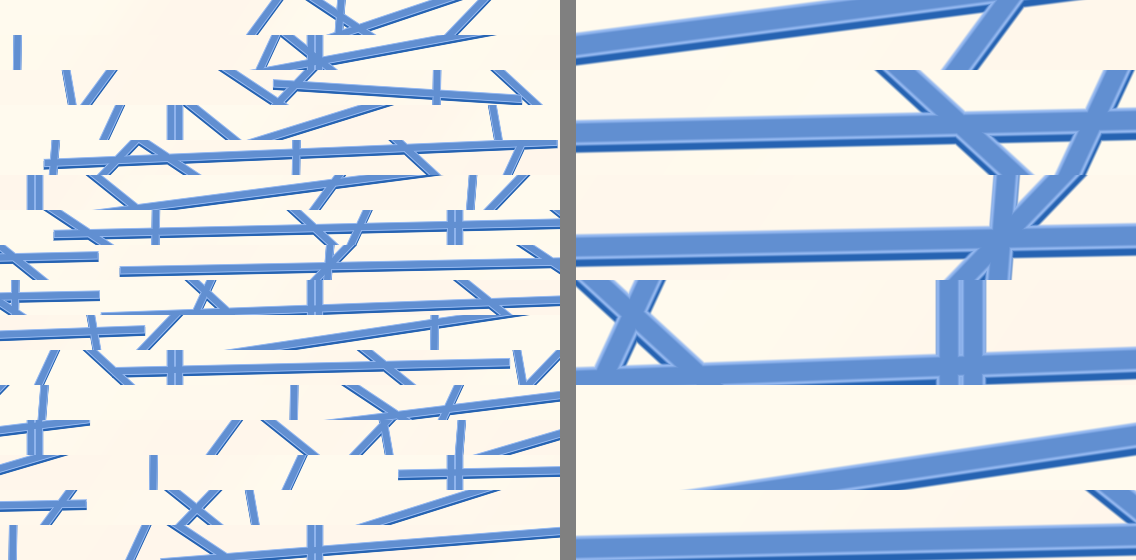
Left, the full canvas; right, a detail of the centre.
Give the GLSL for this pattern, as a three.js fragment shader.

```glsl
// Blue ribbons on cream: one long strip is cut into stacked rows, so ribbons run
// off the right edge into the row below. Leaning bars repeat along the strip at
// slowly drifting steps; shallow ribbons are scattered by a hash. All cast a drop shade.

varying vec2 vUv;

const float ROWS = 16.0;
const float ROW_H = 1.0 / ROWS;
const float BAR_STEP = 1.75;      // strip length between upright bars
const float BODY = 0.0057;        // half width of the ribbon body
const float RIM = 0.0018;         // width of the light rim
const float SHADE_DROP = 0.0043;  // downward offset of the dark shade
const float TWIN_GAP = 0.0072;    // half distance between paired bars
const float CELL = 1.02;          // strip length per shallow ribbon
const float EDGE = 0.001;         // half width of edge smoothing

const vec3 CREAM = vec3(1.0, 0.982, 0.932);
const vec3 PEACH = vec3(1.0, 0.962, 0.918);
const vec3 BLUE = vec3(0.38, 0.56, 0.82);
const vec3 LIGHT_BLUE = vec3(0.58, 0.72, 0.94);
const vec3 DARK_BLUE = vec3(0.15, 0.39, 0.70);

float hash(float n) {
  n = fract(n * 0.1031 + 0.137);
  n *= n + 33.33;
  n *= n + n;
  return fract(n);
}

float noise(float x) {
  float i = floor(x);
  float f = fract(x);
  return mix(hash(i), hash(i + 1.0), f * f * (3.0 - 2.0 * f));
}

// Centre distance to bars crossing the whole row; lean is the shift from top to foot.
float bars(vec2 p, float start, float lean, float keep) {
  float period = BAR_STEP + lean;
  float i = floor((p.x - start) / period + 0.5);
  float centre = start + i * period + lean * (0.5 - p.y / ROW_H);
  float slope = lean / ROW_H;
  float d = abs(p.x - centre) * inversesqrt(1.0 + slope * slope);
  return hash(i + start * 37.0) < keep ? d : 1.0;
}

// Centre distance to the long shallow ribbons, one per cell of the strip.
float shallow(vec2 p) {
  float d = 1.0;
  float home = floor(p.x / CELL);
  for (int k = -1; k <= 1; k++) {
    float id = home + float(k);
    float r = hash(id + 3.7);
    float rise = 0.02 + 0.34 * r * r;
    if (hash(id + 51.3) < 0.2) rise = -0.6 * rise - 0.05;
    if (hash(id + 90.1) < 0.1) rise = 0.0;
    float reach = mix(0.22, 0.55, hash(id + 17.9));
    vec2 q = p - vec2((id + mix(0.3, 0.7, hash(id + 29.3))) * CELL,
                      ROW_H * mix(0.25, 0.75, hash(id + 71.1)));
    vec2 along = normalize(vec2(1.0, rise));
    float across = abs(q.y * along.x - q.x * along.y);
    d = min(d, max(across, abs(q.x) - reach + BODY));
  }
  return d;
}

float ribbons(vec2 p) {
  float d = shallow(p);
  // Paired and single uprights
  d = min(d, bars(p, -0.1875 - TWIN_GAP, 0.0, 1.0));
  d = min(d, bars(p, -0.1875 + TWIN_GAP, 0.0, 1.0));
  d = min(d, bars(p, -0.718, -0.001, 1.0));
  d = min(d, bars(p, 0.607, -0.005, 0.6));
  // Bars leaning to the right at the top
  d = min(d, bars(p, -0.243, -0.029, 1.0));
  d = min(d, bars(p, 0.471, -0.046, 0.4));
  d = min(d, bars(p, -0.857, -0.060, 1.0));
  // Bars leaning to the left at the top
  d = min(d, bars(p, 0.363, 0.011, 0.8));
  d = min(d, bars(p, 1.107, 0.068, 0.6));
  d = min(d, bars(p, -0.275, 0.078, 1.0));
  d = min(d, bars(p, 0.612, 0.094, 0.8));
  return d;
}

float cover(float d, float halfWidth) {
  return 1.0 - smoothstep(halfWidth - EDGE, halfWidth + EDGE, d);
}

void main() {
  // Unroll the stacked rows into strip coordinates
  float level = vUv.y * ROWS;
  vec2 p = vec2(ROWS - 1.0 - floor(level) + vUv.x, fract(level) * ROW_H);

  float d = ribbons(p);
  float shade = ribbons(p + vec2(0.0, SHADE_DROP));

  // Soft warm ground, then shade, rim and body
  float warmth = smoothstep(0.35, 0.9, noise(p.x * 3.0 - p.y * 2.0));
  vec3 color = mix(CREAM, PEACH, warmth * 0.8);
  color = mix(color, DARK_BLUE, cover(shade, BODY + RIM));
  color = mix(color, LIGHT_BLUE, cover(d, BODY + RIM));
  color = mix(color, BLUE, cover(d, BODY));
  gl_FragColor = vec4(color, 1.0);
}
```
